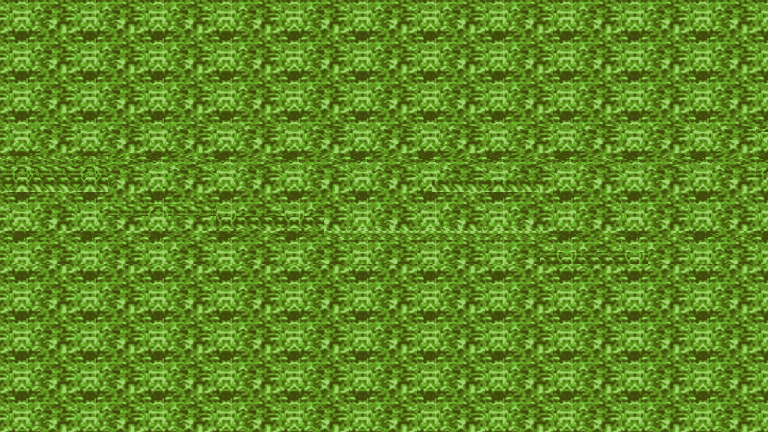
A Shadertoy shader for this pattern:

```glsl
#define TILE vec2(0.1576, 0.0926)
#define ORIGIN vec2(0.051, 0.0)
#define COARSE vec2(13.0, 12.0)
#define FINE vec2(24.0, 18.0)
#define CONTRAST 11.5
#define GLINTS 12
#define FOLD 0.2
#define WORN_LOW 0.385
#define WORN_HIGH 0.72
#define LINES 144.0
#define SAMPLES 2

float hash(vec2 p) {
    vec3 q = fract(vec3(p.xyx) * 0.1031);
    q += dot(q, q.yzx + 33.33);
    return fract((q.x + q.y) * q.z);
}

// Value noise that wraps after one tile
float tileNoise(vec2 p, vec2 period, float seed) {
    vec2 i = floor(p), f = fract(p);
    f = f * f * (3.0 - 2.0 * f);
    vec2 a = mod(i, period) + seed, b = mod(i + 1.0, period) + seed;
    return mix(mix(hash(a), hash(vec2(b.x, a.y)), f.x),
               mix(hash(vec2(a.x, b.y)), hash(b), f.x), f.y);
}

float stroke(float d, float halfWidth) {
    return 1.0 - smoothstep(halfWidth * 0.6, halfWidth * 1.4, abs(d));
}

// Small flattened arcs scattered in a tile
float glints(vec2 c) {
    float light = 0.0;
    for (int i = 0; i < GLINTS; i++) {
        float n = float(i);
        vec2 center = vec2(hash(vec2(n, 3.7)), 0.06 + 0.84 * hash(vec2(n, 9.2)));
        vec2 d = c - center;
        d.x = fract(d.x + 0.5) - 0.5;
        float radius = mix(0.03, 0.065, hash(vec2(n, 5.1)));
        float side = smoothstep(-0.02, 0.01, d.y * (hash(vec2(n, 6.4)) - 0.4) * 4.0);
        light = max(light, side * stroke(length(d) - radius, 0.018));
    }
    return light;
}

// Short bars between two side arcs
float medallion(vec2 d) {
    float r = length(d * vec2(1.5, 1.0));
    float arcs = stroke(r - 0.2, 0.018) * step(0.07, abs(d.x));
    float bars = stroke(abs(d.y) - 0.06, 0.018) * step(abs(d.x), 0.06);
    return max(arcs, bars);
}

// Six tones split by their share of the area
vec3 palette(float t) {
    const float soft = 0.012;
    vec3 col = vec3(0.25, 0.29, 0.04);
    col = mix(col, vec3(0.30, 0.41, 0.07), smoothstep(-soft, soft, t - 0.12));
    col = mix(col, vec3(0.36, 0.52, 0.13), smoothstep(-soft, soft, t - 0.33));
    col = mix(col, vec3(0.40, 0.60, 0.12), smoothstep(-soft, soft, t - 0.56));
    col = mix(col, vec3(0.41, 0.73, 0.17), smoothstep(-soft, soft, t - 0.84));
    return mix(col, vec3(0.65, 0.82, 0.45), smoothstep(-soft, soft, t - 0.93));
}

vec3 pattern(vec2 uv) {
    vec2 p = (uv - ORIGIN) / TILE;

    // Worn middle: some lines slip sideways, a few strips stutter
    float worn = step(WORN_LOW, uv.y) * step(uv.y, WORN_HIGH);
    float line = floor(uv.y * LINES);
    float slip = hash(vec2(line, 17.0));
    float strip = hash(vec2(floor(uv.y * 36.0), floor(uv.x * 4.0)));
    p.x += worn * step(0.7, slip) * (slip - 0.85) * 0.5;

    // Each column is folded about its left edge
    float q = fract(p.x + 0.5) - 0.5;
    vec2 c = vec2(abs(q) < FOLD ? abs(q) : fract(q), fract(p.y));
    if (worn * strip > 0.9) c.x = fract(c.x * 5.0 + c.y * 2.0) / 5.0 + 0.55;

    // Fine facets with broken dark seams between rows and columns
    float v = 0.4 * tileNoise(c * COARSE, COARSE, 21.0)
            + 0.6 * tileNoise(c * FINE, FINE, 64.0);
    float rowSeam = 1.0 - smoothstep(0.03, 0.09, abs(fract(c.y + 0.57) - 0.5));
    float columnSeam = 1.0 - smoothstep(0.02, 0.06, abs(abs(q) - 0.15));
    float broken = smoothstep(0.3, 0.6, tileNoise(c * vec2(8.0, 5.0), vec2(8.0, 5.0), 40.0));
    v += 0.015 - max(rowSeam * 0.12 * broken, columnSeam * 0.05);
    v += worn * 0.08 * (hash(vec2(line, floor(uv.x * 60.0))) - 0.5);
    float tone = 1.0 / (1.0 + exp(-(v - 0.5) * CONTRAST));

    // Arcs with a dark underside, medallions and thin column lines
    float shade = glints(c + vec2(0.0, 0.055));
    tone = mix(tone, 0.12, shade * 0.6);
    float light = glints(c) * 0.85;
    light = max(light, medallion(vec2(q, c.y - 0.42)) * 0.85);
    float post = stroke(fract(p.x) - 0.075, 0.011) * step(0.2, c.y) * step(c.y, 0.85);
    light = max(light, post * 0.85);
    return palette(mix(tone, 0.98, light));
}

void mainImage(out vec4 fragColor, in vec2 fragCoord) {
    vec3 sum = vec3(0.0);
    for (int j = 0; j < SAMPLES; j++)
        for (int i = 0; i < SAMPLES; i++) {
            vec2 offset = (vec2(i, j) + 0.5) / float(SAMPLES) - 0.5;
            sum += pattern((fragCoord + offset) / iResolution.y);
        }
    fragColor = vec4(sum / float(SAMPLES * SAMPLES), 1.0);
}
```
